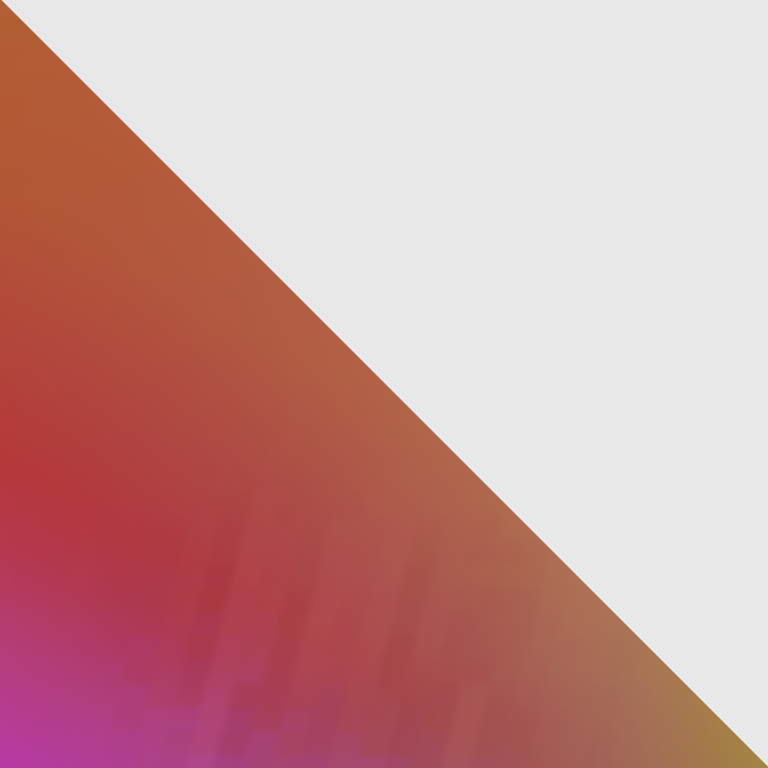
Write a Shadertoy shader that draws this background.

```glsl
// Pale grey field above a diagonal, with a magenta, red, orange and olive gradient triangle below.

const vec3 PAPER = vec3(0.91);
const float DIAGONAL = 1.002;        // x + y along the slanted edge
const float RIM_WIDTH = 0.003;       // thin light line beside the edge
const float RIM_LIGHT = 0.05;
const float BAND_TILT = 0.55;        // fall of the colour bands towards the right
const float STREAK_LEAN = 0.25;      // sideways lean of the facets
const vec2 FACET_COUNT = vec2(27.0, 32.0);
const float FACET_SHIFT = 0.055;     // how far facets displace the bands
const float FACET_SHADE = 0.030;

// Colour ramp, from the lower left corner upwards
const int STOPS = 7;
const float HEIGHTS[STOPS] = float[](0.0, 0.15, 0.30, 0.40, 0.55, 0.75, 1.0);
const vec3 RAMP[STOPS] = vec3[](
    vec3(0.72, 0.23, 0.65), vec3(0.71, 0.24, 0.48), vec3(0.71, 0.22, 0.30),
    vec3(0.71, 0.22, 0.23), vec3(0.70, 0.27, 0.23), vec3(0.70, 0.34, 0.21),
    vec3(0.70, 0.37, 0.20));

float hash(vec2 p) {
    p = fract(p * vec2(0.1031, 0.1130));
    p += dot(p, p.yx + 33.33);
    return fract((p.x + p.y) * p.x * 17.0);
}

// Value noise with steep steps, giving soft-edged blocks
float facets(vec2 p) {
    vec2 cell = floor(p);
    vec2 f = smoothstep(0.3, 0.7, fract(p));
    float low = mix(hash(cell), hash(cell + vec2(1, 0)), f.x);
    float high = mix(hash(cell + vec2(0, 1)), hash(cell + vec2(1, 1)), f.x);
    return mix(low, high, f.y) - 0.5;
}

vec3 ramp(float height) {
    vec3 color = RAMP[0];
    for (int i = 1; i < STOPS; i++) {
        float t = clamp((height - HEIGHTS[i - 1]) / (HEIGHTS[i] - HEIGHTS[i - 1]), 0.0, 1.0);
        color = mix(color, RAMP[i], t);
    }
    return color;
}

// Shift towards brown and olive on the right
vec3 rightTint(vec2 p) {
    float xy = p.x * p.y;
    float red = -0.20 * p.x + 0.14 * p.x * p.x + 0.25 * xy;
    float green = 0.02 * p.x + 0.23 * p.x * p.x - 0.10 * xy;
    float blue = 0.14 * p.x - 0.10 * smoothstep(0.80, 1.0, p.x);
    return vec3(red, green, blue);
}

void mainImage(out vec4 fragColor, in vec2 fragCoord) {
    vec2 uv = fragCoord / iResolution.xy;

    // Leaning facets, strongest low in the middle
    vec2 leaned = vec2(uv.x - STREAK_LEAN * uv.y, uv.y) * FACET_COUNT + 40.0;
    float block = facets(leaned);
    float streak = facets(vec2(leaned.x, leaned.y * 0.15));
    float strength = smoothstep(0.03, 0.30, uv.x) * (1.0 - smoothstep(0.60, 0.90, uv.x))
                   * (1.0 - smoothstep(0.18, 0.50, uv.y));

    // Tilted bands of colour
    float height = uv.y + BAND_TILT * uv.x + FACET_SHIFT * strength * block;
    vec3 color = ramp(height) + rightTint(uv);
    color += FACET_SHADE * strength * streak;

    // Slanted edge
    float beyond = (uv.x + uv.y - DIAGONAL) * 0.70711;
    float aa = 0.8 / min(iResolution.x, iResolution.y);
    vec3 paper = PAPER + RIM_LIGHT * (1.0 - smoothstep(0.0, RIM_WIDTH, beyond));
    color = mix(color, paper, smoothstep(-aa, aa, beyond));

    fragColor = vec4(color, 1.0);
}
```
